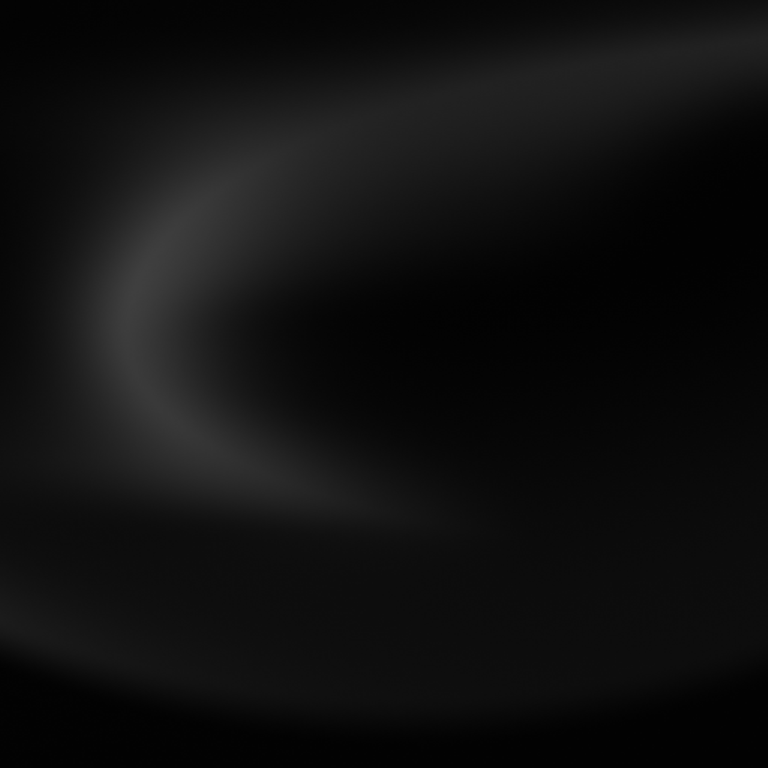
A WebGL 2 fragment shader for this background:

```glsl
#version 300 es
precision highp float;
// Dark backdrop with a soft grey crescent of light and a faint arc below it.

uniform vec2 u_resolution;
out vec4 fragColor;

const vec2  APEX = vec2(0.165, 0.565);        // leftmost point of the crescent
const vec2  UPPER_BEND = vec2(3.4, 104.0);    // quadratic and sixth power terms
const vec2  LOWER_BEND = vec2(4.9, 535.0);
const float UPPER_LIGHT = 0.12;
const float LOWER_LIGHT = 0.085;
const float APEX_LIGHT = 0.12;
const float APEX_SPREAD = 0.2;
const float OUTER_WIDTH = 0.085;
const float INNER_WIDTH = 0.15;
const float FALLOFF_POWER = 1.5;
const vec2  ARC_BOTTOM = vec2(0.53, 0.075);
const float ARC_BEND = 0.36;
const float ARC_EDGE = 0.05;
const float AMBIENT = 0.04;
const float ARC_LIGHT = 0.06;
const float FLOOR_LIGHT = 0.008;
const float GRAIN = 0.004;

float hash(vec2 p) {
    return fract(sin(dot(p, vec2(127.1, 311.7))) * 43758.5453);
}

// Approximate distance to the ridge; positive inside the crescent.
float ridgeDistance(vec2 p, vec2 bend) {
    float h = abs(p.y);
    float h2 = h * h;
    float curve = bend.x * h2 + bend.y * h2 * h2 * h2;
    float slope = 2.0 * bend.x * h + 6.0 * bend.y * h2 * h2 * h;
    return (p.x - curve) / sqrt(1.0 + slope * slope);
}

float glow(float d, float outer, float inner) {
    float width = d < 0.0 ? outer : inner;
    return exp(-pow(abs(d) / width, FALLOFF_POWER));
}

float crescent(vec2 uv) {
    vec2 p = uv - APEX;
    float h = abs(p.y);
    float along = max(p.x, 0.0) / APEX_SPREAD;
    float highlight = APEX_LIGHT * exp(-along * along);

    // Broad upper arm, narrowing towards the right edge
    float upperOuter = mix(OUTER_WIDTH, 0.045, smoothstep(0.25, 0.42, h));
    float upperInner = mix(INNER_WIDTH, 0.26, smoothstep(0.0, 0.15, h));
    upperInner *= mix(1.0, 0.4, smoothstep(0.65, 1.0, uv.x));
    float upper = glow(ridgeDistance(p, UPPER_BEND), upperOuter, upperInner);
    upper *= UPPER_LIGHT + highlight;

    // Short lower arm with a crisper outer edge, fading out to the right
    float lowerOuter = mix(OUTER_WIDTH, 0.03, smoothstep(0.15, 0.27, h));
    float lowerInner = mix(INNER_WIDTH, 0.11, smoothstep(0.0, 0.12, h));
    float lower = glow(ridgeDistance(p, LOWER_BEND), lowerOuter, lowerInner);
    lower *= LOWER_LIGHT + highlight;
    lower *= 1.0 - smoothstep(0.35, 0.72, uv.x);

    return mix(lower, upper, smoothstep(-0.08, 0.08, p.y));
}

// Faint haze that ends along a shallow arc near the bottom.
float lowerHaze(vec2 uv) {
    float dx = uv.x - ARC_BOTTOM.x;
    float v = uv.y - ARC_BOTTOM.y - ARC_BEND * dx * dx;
    float edge = smoothstep(-ARC_EDGE, 0.02, v);
    float haze = AMBIENT * (1.0 - smoothstep(0.1, 0.55, v));
    float rim = max(v, 0.0) / 0.08;
    haze += ARC_LIGHT * exp(-rim * rim) * exp(-uv.x / 0.3);
    return haze * edge;
}

void main() {
    vec2 uv = gl_FragCoord.xy / u_resolution;
    float light = FLOOR_LIGHT + crescent(uv) + lowerHaze(uv);
    light += GRAIN * (hash(floor(uv * 512.0)) - 0.5);
    fragColor = vec4(vec3(clamp(light, 0.0, 1.0)), 1.0);
}
```
